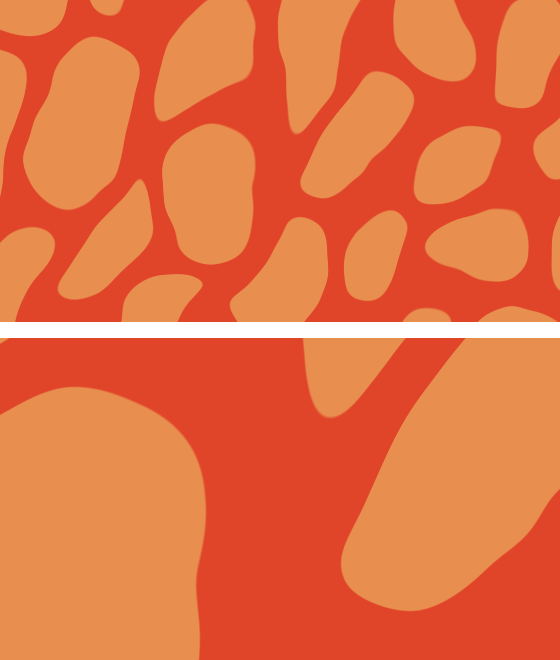
Top, the full canvas; bottom, a detail of the centre.
Write a Shadertoy shader that draws this pattern.

```glsl
// Slanted rounded blobs parted by winding channels: a staggered, jittered
// Voronoi pattern in tilted, gently bent coordinates. A soft minimum over the
// distances to all cell walls rounds the corners; noise bows the sides.

#define BLOB_COLOR    vec3(0.910, 0.560, 0.310)
#define CHANNEL_COLOR vec3(0.880, 0.270, 0.160)
#define CELL          vec2(0.28, 0.48)   // cell width and length, canvas heights
#define TILT          1.06               // direction of the long axis, radians
#define SPREAD        vec2(-0.30, 0.25)  // change of cell size over the canvas
#define JITTER        0.52               // scatter of the cell centres
#define HALF_GAP      0.023              // half of the narrowest channel
#define ROUNDING      0.043              // softness of the corners
#define BOW           0.13               // broad bending of the outlines
#define WOBBLE        0.012              // fine unevenness of the outlines
#define SWAY          0.030              // S curve along each blob
#define SEED          vec2(17.0, 5.0)

vec2 hash2(vec2 p) {
    p += SEED;
    return fract(sin(vec2(dot(p, vec2(127.1, 311.7)),
                          dot(p, vec2(269.5, 183.3)))) * 43758.5453);
}

// Two channels of smooth value noise, centred on zero
vec2 noise2(vec2 p) {
    vec2 i = floor(p), f = fract(p);
    f = f * f * (3.0 - 2.0 * f);
    vec2 low  = mix(hash2(i), hash2(i + vec2(1, 0)), f.x);
    vec2 high = mix(hash2(i + vec2(0, 1)), hash2(i + vec2(1, 1)), f.x);
    return mix(low, high, f.y) - 0.5;
}

// Centre of a cell, with every other column shifted by half a cell
vec2 cellCentre(vec2 cell) {
    float stagger = 0.5 * mod(cell.x, 2.0) - 0.25;
    return cell + 0.5 + JITTER * (hash2(cell) - 0.5) + vec2(0.0, stagger);
}

// Tilt, spread and bend the plane
vec2 bendPlane(vec2 p) {
    p += BOW * noise2(p * 4.0 + 20.0) + WOBBLE * noise2(p * 14.0 + 50.0);
    float c = cos(TILT), s = sin(TILT);
    vec2 q = vec2(s * p.x - c * p.y, c * p.x + s * p.y);
    q *= 1.0 + SPREAD * q.yx;
    q.x -= SWAY * sin(6.2832 * q.y / CELL.y);
    return q;
}

// Softened distance to the walls of the enclosing cell
float wallDistance(vec2 q) {
    vec2 g = q / CELL;
    vec2 home = floor(g), nearestCell = home, nearest = g;
    float best = 1e5;
    for (int y = -2; y <= 2; y++)
    for (int x = -2; x <= 2; x++) {
        vec2 cell = home + vec2(x, y);
        vec2 centre = cellCentre(cell);
        float d = dot(centre - g, centre - g);
        if (d < best) {
            best = d;
            nearest = centre;
            nearestCell = cell;
        }
    }

    float sum = 0.0;
    for (int y = -2; y <= 2; y++)
    for (int x = -2; x <= 2; x++) {
        if (x == 0 && y == 0) continue;
        vec2 other = cellCentre(nearestCell + vec2(x, y));
        vec2 normal = other - nearest;
        float d = dot(0.5 * (other + nearest) - g, normal) / length(normal / CELL);
        sum += exp(-d / ROUNDING);
    }
    return -ROUNDING * log(sum);
}

void mainImage(out vec4 fragColor, in vec2 fragCoord) {
    vec2 p = (fragCoord - 0.5 * iResolution.xy) / iResolution.y;
    float edge = wallDistance(bendPlane(p)) - HALF_GAP;
    float blur = 0.8 / iResolution.y;
    float blob = smoothstep(-blur, blur, edge);
    fragColor = vec4(mix(CHANNEL_COLOR, BLOB_COLOR, blob), 1.0);
}
```
